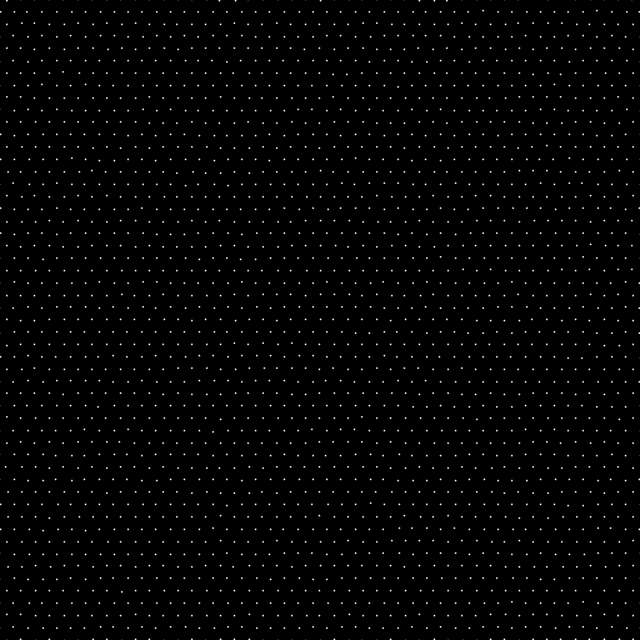
This pattern is drawn by a WebGL 1 fragment shader. Its source:

```glsl
precision highp float;

uniform vec2 u_resolution;

#define COLUMNS 45.0
#define ROW_STEP 0.8660254
#define GRID 512.0
#define DOT_RADIUS 1.3
#define FINE_JITTER 0.045
#define SLOW_DRIFT 0.045
#define DRIFT_SCALE 0.13
#define BACKGROUND vec3(0.0)
#define DOT_COLOR vec3(1.0)

vec2 hash2(vec2 p) {
  vec3 q = fract(vec3(p.xyx) * vec3(0.1031, 0.103, 0.0973));
  q += dot(q, q.yzx + 33.33);
  return fract((q.xx + q.yz) * q.zy);
}

vec2 valueNoise2(vec2 p) {
  vec2 cell = floor(p);
  vec2 f = fract(p);
  f = f * f * (3.0 - 2.0 * f);
  vec2 low = mix(hash2(cell), hash2(cell + vec2(1.0, 0.0)), f.x);
  vec2 high = mix(hash2(cell + vec2(0.0, 1.0)), hash2(cell + 1.0), f.x);
  return mix(low, high, f.y);
}

// Nearest point of a triangular lattice with unit column spacing.
vec2 latticePoint(vec2 p) {
  float row = floor(p.y / ROW_STEP + 0.5);
  float shift = 0.5 * (1.0 - mod(row, 2.0));
  float column = floor(p.x - shift + 0.5);
  return vec2(column + shift, row * ROW_STEP);
}

// Slightly displaced dot centre, snapped to a fine grid in canvas units.
vec2 dotCenter(vec2 site) {
  vec2 id = floor(vec2(site.x, site.y / ROW_STEP + 0.5)) + 7.0;
  vec2 fine = (hash2(id) * 2.0 - 1.0) * FINE_JITTER;
  vec2 slow = (valueNoise2(id * DRIFT_SCALE + 19.0) * 2.0 - 1.0) * SLOW_DRIFT;
  vec2 center = (site + fine + slow) / COLUMNS;
  return (floor(center * GRID) + 0.5) / GRID;
}

void main() {
  vec2 uv = gl_FragCoord.xy / u_resolution;
  vec2 center = dotCenter(latticePoint(uv * COLUMNS));

  // Small round dot with a soft rim.
  float dist = length(uv - center) * GRID;
  float coverage = 1.0 - smoothstep(0.0, DOT_RADIUS, dist);
  gl_FragColor = vec4(mix(BACKGROUND, DOT_COLOR, coverage), 1.0);
}
```
